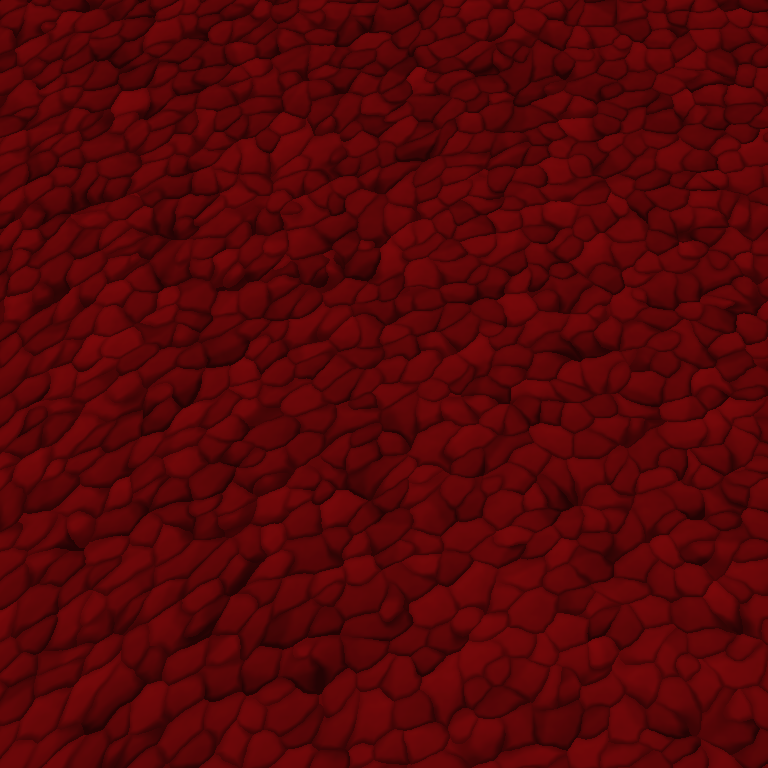
This texture is drawn by a Shadertoy shader. Its source:

```glsl
// A bed of dark red pebbles receding upward, swept diagonally on the left.

const float TAU = 6.2831853;
const vec3 SHADOW_RED = vec3(0.14, 0.012, 0.013);
const vec3 MID_RED = vec3(0.335, 0.021, 0.026);
const vec3 LIT_RED = vec3(0.53, 0.037, 0.046);

struct Pebble {
    vec2 offset;  // position relative to the pebble centre
    vec2 id;      // grid cell that owns the pebble
    float edge;   // zero at the outline, growing inward
};

vec2 hash2(vec2 p) {
    vec3 h = fract(vec3(p.xyx) * vec3(0.1031, 0.1030, 0.0973));
    h += dot(h, h.yzx + 33.33);
    return fract((h.xx + h.yz) * h.zy);
}

vec2 direction(float angle) {
    return vec2(cos(angle), sin(angle));
}

// Layered sines, roughly -1 to 1
float waves(vec2 p) {
    float sum = 0.0;
    float gain = 0.5;
    for (int i = 0; i < 4; i++) {
        sum += gain * sin(p.x + 1.7 * sin(p.y * 0.8 + float(i)));
        p = mat2(1.2, 1.4, -1.4, 1.2) * p + 2.3;
        gain *= 0.6;
    }
    return sum;
}

// Denser rows toward the top, and a shear that fades to the right
vec2 groundPlane(vec2 uv) {
    float across = (uv.x - 0.5) * (21.0 + 9.0 * uv.y);
    float depth = 22.0 * uv.y + 10.0 * uv.y * uv.y;
    depth -= 24.0 * uv.x * (0.56 - 0.25 * uv.x);
    return vec2(across, depth) + 40.0;
}

// Stretched distance: each pebble has its own size, angle and length
float pebbleDistance(vec2 offset, vec2 id) {
    vec2 shape = hash2(id + 71.0);
    vec2 axis = direction(shape.x * TAU);
    float stretch = mix(1.0, 1.45, shape.y);
    vec2 local = vec2(dot(offset, axis) / stretch,
                      dot(offset, vec2(-axis.y, axis.x)) * stretch);
    return length(local) * mix(0.78, 1.3, hash2(id + 19.0).x);
}

Pebble nearestPebble(vec2 p) {
    vec2 cell = floor(p);
    Pebble best = Pebble(vec2(0.0), vec2(0.0), 0.0);
    float first = 9.0;
    float second = 9.0;
    for (int y = -2; y <= 2; y++) {
        for (int x = -2; x <= 2; x++) {
            vec2 id = cell + vec2(x, y);
            vec2 offset = p - id - 0.06 - 0.88 * hash2(id);
            float d = pebbleDistance(offset, id);
            if (d < first) {
                second = first;
                first = d;
                best.offset = offset;
                best.id = id;
            } else {
                second = min(second, d);
            }
        }
    }
    best.edge = second - first;
    return best;
}

// Brightness of one pebble: own tone, top light, facet crease and shadow
float pebbleTone(Pebble stone, float softness) {
    vec2 tint = hash2(stone.id + 7.0);
    vec2 turn = hash2(stone.id + 43.0);
    vec2 lean = clamp(stone.offset, -0.6, 0.6);
    float tone = 0.095 * (tint.x - 0.5);
    tone += 0.06 * dot(lean, vec2(-0.3, 0.95));
    tone += 0.06 * (tint.y - 0.3) * dot(lean, direction(turn.x * TAU));
    float crease = dot(lean, direction(turn.y * TAU)) - 0.1;
    tone -= 0.07 * tint.y * smoothstep(0.0, 0.3, crease);
    tone += 0.035 * smoothstep(0.0, 0.4, stone.edge);

    // Shadow gathers below each stone and nearly vanishes above it
    float below = smoothstep(0.35, -0.4, dot(lean, vec2(-0.35, 0.94)));
    float gap = 1.0 - smoothstep(0.0, softness * (0.7 + 0.8 * below), stone.edge);
    return tone - mix(0.035, 0.105, below) * gap;
}

vec3 redRamp(float tone) {
    vec3 low = mix(SHADOW_RED, MID_RED, clamp(tone / 0.195 + 1.0, 0.0, 1.0));
    return mix(low, LIT_RED, clamp(tone / 0.195, 0.0, 1.0));
}

void mainImage(out vec4 fragColor, in vec2 fragCoord) {
    vec2 uv = fragCoord / iResolution.xy;
    vec2 ground = groundPlane(uv);

    // Uneven outlines
    vec2 wobble = vec2(waves(ground * 2.1), waves(ground.yx * 2.3 + 5.0));
    Pebble stone = nearestPebble(ground + 0.08 * wobble);

    // Softer gaps on the left, crisper on the right
    float softness = mix(0.32, 0.22, smoothstep(0.1, 0.7, uv.x));
    float tone = pebbleTone(stone, softness);

    // Mottled stone surface and broad patches of shade
    tone += 0.012 * waves(ground * 4.0 + stone.id * 3.0);
    tone += 0.010 * waves(uv * 7.0 + 1.0);
    tone -= 0.018 * smoothstep(0.55, 1.0, uv.y);

    fragColor = vec4(redRamp(tone + 0.017), 1.0);
}
```
